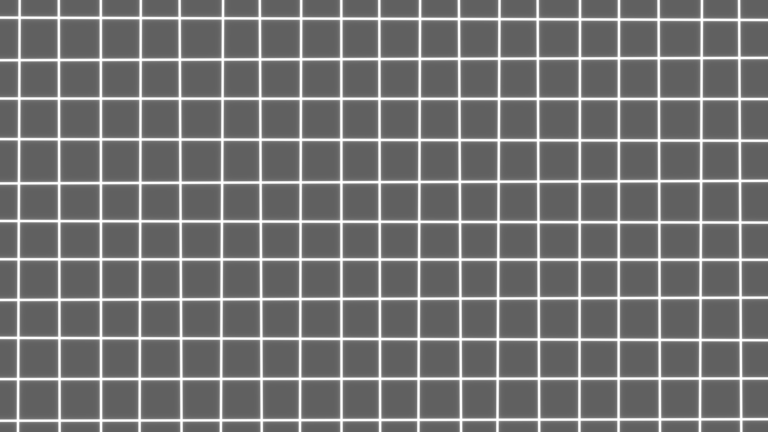
Write a Shadertoy shader that draws this pattern.

```glsl
const float ROWS = 10.8;            // cells down the canvas
const float CORE_HALF = 0.030;      // half line width, in cells
const float CORE_SOFT = 0.0225;     // half width of the soft line edge
const float GLOW_RADIUS = 0.040;
const float GLOW_STRENGTH = 0.45;
const vec3 BASE_COLOR = vec3(0.376);
const vec3 LINE_COLOR = vec3(1.0);

// Sideways drift of each line from its even position, in cells
float columnShift(float id) {
    return 0.030 * cos(0.42 * (id - 5.5)) + 0.020 * cos(2.1 * (id - 5.0));
}

float rowShift(float id) {
    return 0.042 * cos(0.9 * (id - 4.4)) + 0.018 * cos(1.8 * (id - 4.4));
}

// Total lean of each line from one end to the other, in cells
float columnTilt(float id) {
    return -0.055 * cos(2.65 * (id - 5.0));
}

float rowTilt(float id) {
    return -0.065 * cos(2.25 * (id - 4.0));
}

// Solid core with a fading halo
float glowLine(float dist, float pixel) {
    float soft = max(CORE_SOFT, 0.5 * pixel);
    float core = 1.0 - smoothstep(CORE_HALF - soft, CORE_HALF + soft, dist);
    float halo = GLOW_STRENGTH * exp(-dist / GLOW_RADIUS);
    return mix(halo, 1.0, core);
}

void mainImage(out vec4 fragColor, in vec2 fragCoord) {
    // Cell coordinates, counted from the top left
    float pixel = ROWS / iResolution.y;
    vec2 grid = vec2(fragCoord.x, iResolution.y - fragCoord.y) * pixel;
    vec2 id = floor(grid);
    vec2 along = fragCoord / iResolution.xy - 0.5;

    // Each cell holds one upright and one level line near its middle
    vec2 center = id + 0.5;
    center.x += columnShift(id.x) - columnTilt(id.x) * along.y;
    center.y += rowShift(id.y) + rowTilt(id.y) * along.x;
    vec2 dist = abs(grid - center);

    // Screen blend where the lines cross
    float column = glowLine(dist.x, pixel);
    float row = glowLine(dist.y, pixel);
    float light = 1.0 - (1.0 - column) * (1.0 - row);

    fragColor = vec4(mix(BASE_COLOR, LINE_COLOR, light), 1.0);
}
```
